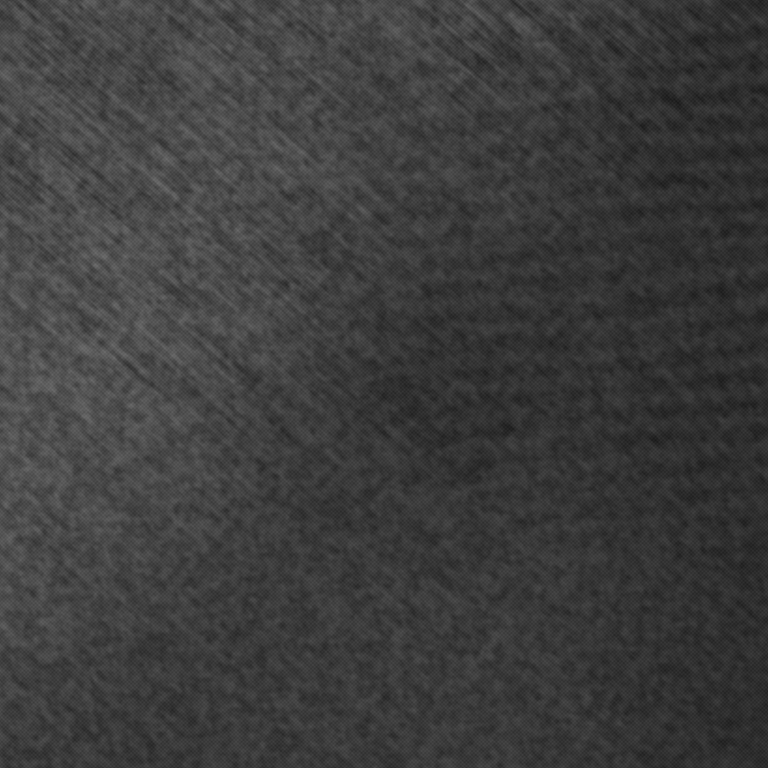
Write a three.js fragment shader that draws this texture.

```glsl
// Dark grey woven cloth under soft light from the left: broad light falloff,
// mottled grain, slanted brushed streaks, faint ripples at the right,
// and a very fine crossed weave, all summed as one grey level.
varying vec2 vUv;

#define BASE_GREY 0.212
#define LIGHT_GAIN 0.072
#define GRAIN_SCALE 112.0
#define GRAIN_GAIN 0.155
#define STREAK_ANGLE -0.70
#define STREAK_SCALE 165.0
#define STREAK_GAIN 0.075
#define RIPPLE_COUNT 27.0
#define RIPPLE_GAIN 0.014
#define WEAVE_COUNT 205.0
#define WEAVE_GAIN 0.026

const float TAU = 6.28319;

float hash(vec2 p) {
  vec3 q = fract(vec3(p.xyx) * 0.1031);
  q += dot(q, q.yzx + 33.33);
  return fract((q.x + q.y) * q.z);
}

float valueNoise(vec2 p) {
  vec2 cell = floor(p);
  vec2 f = fract(p);
  f = f * f * (3.0 - 2.0 * f);
  float low = mix(hash(cell), hash(cell + vec2(1.0, 0.0)), f.x);
  float high = mix(hash(cell + vec2(0.0, 1.0)), hash(cell + vec2(1.0, 1.0)), f.x);
  return mix(low, high, f.y);
}

// Layered noise centred on zero
float fractalNoise(vec2 p) {
  float sum = 0.0;
  float gain = 0.5;
  for (int i = 0; i < 3; i++) {
    sum += gain * (valueNoise(p) - 0.5);
    p = mat2(1.4, 1.0, -1.0, 1.4) * p + 17.3;
    gain *= 0.6;
  }
  return sum;
}

vec2 rotate(vec2 p, float angle) {
  float c = cos(angle);
  float s = sin(angle);
  return vec2(c * p.x + s * p.y, c * p.y - s * p.x);
}

float softSpot(vec2 p, vec2 centre, vec2 radius) {
  vec2 d = (p - centre) / radius;
  return exp(-dot(d, d));
}

// Broad light: bright left side, slanted shadow edge, dark right border
float lighting(vec2 p) {
  float across = p.x - 0.8 * p.y;
  float level = LIGHT_GAIN * (1.0 - smoothstep(-0.35, 0.22, across));
  level += 0.035 * softSpot(p, vec2(0.02, 0.45), vec2(0.28, 0.26));
  level += 0.018 * softSpot(p, vec2(0.28, 0.66), vec2(0.20, 0.18));
  level += 0.018 * softSpot(p, vec2(0.45, 0.14), vec2(0.35, 0.22));
  level -= 0.016 * softSpot(p, vec2(0.58, 0.50), vec2(0.20, 0.16));
  level -= 0.034 * smoothstep(0.65, 1.0, p.x);
  return level;
}

// Thin brush marks, strongest towards the upper left
float streaks(vec2 p) {
  vec2 q = rotate(p, STREAK_ANGLE) + 3.0;
  float marks = valueNoise(q * vec2(9.0, STREAK_SCALE)) - 0.5;
  marks += 0.7 * (valueNoise(q * vec2(18.0, 1.6 * STREAK_SCALE) + 41.0) - 0.5);
  float strength = smoothstep(0.15, 1.0, p.y - 0.35 * p.x + 0.15);
  float patches = 0.4 + 0.9 * valueNoise(p * 6.0 + 9.0);
  return marks * patches * (0.25 + 0.75 * strength);
}

// Soft, nearly level folds that rise slightly to the right
float ripples(vec2 p) {
  float warp = 0.7 * valueNoise(p * vec2(5.0, 9.0) + 5.0);
  float wave = sin(TAU * (RIPPLE_COUNT * (p.y - 0.13 * p.x) + warp));
  float reach = smoothstep(0.35, 0.75, p.x) * smoothstep(0.22, 0.45, p.y);
  return wave * reach * (0.5 + valueNoise(p * 8.0));
}

// Two sets of fine diagonal threads
float weave(vec2 p) {
  float rising = cos(TAU * WEAVE_COUNT * (p.x - p.y));
  float falling = cos(TAU * WEAVE_COUNT * (p.x + p.y));
  return 0.5 * (rising + falling);
}

void main() {
  vec2 p = vUv;
  float light = BASE_GREY + lighting(p);

  // Grain is stretched slightly along the brush direction
  vec2 grainPos = rotate(p, STREAK_ANGLE) * vec2(0.88, 1.06) + 2.0;
  float grain = fractalNoise(grainPos * GRAIN_SCALE);
  float cloud = fractalNoise(p * 26.0 + 23.0);

  float detail = GRAIN_GAIN * grain + STREAK_GAIN * streaks(p) + 0.03 * cloud;
  float grey = light + detail * (light / 0.25);
  grey += RIPPLE_GAIN * ripples(p) + WEAVE_GAIN * weave(p);
  gl_FragColor = vec4(vec3(clamp(grey, 0.0, 1.0)), 1.0);
}
```
